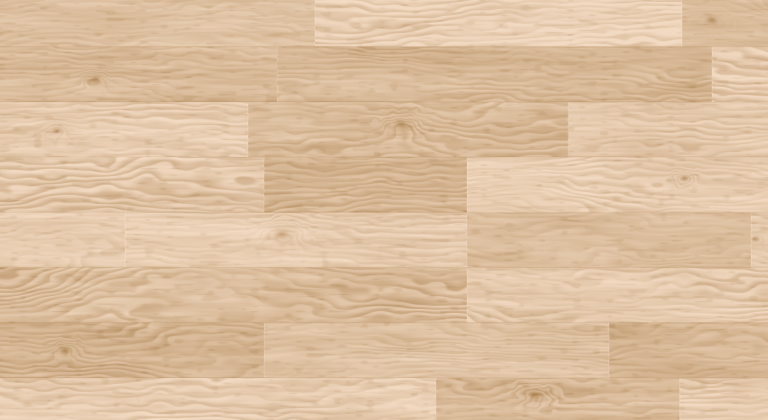
A Shadertoy shader for this texture:

```glsl
// Pale oak strip flooring: staggered planks with wavy grain, pores and knots.

const float ROW = 0.1314; // plank height as a share of the canvas height

// Butt joints of each row from the top, as shares of the width (2 = none)
const vec3 JOINTS[8] = vec3[8](
    vec3(.410, .888, 2.), vec3(.361, .927, 2.), vec3(.323, .740, 2.), vec3(.344, .608, 2.),
    vec3(.163, .608, .978), vec3(.608, 2., 2.), vec3(.344, .793, 2.), vec3(.568, .885, 2.));

// Lightness of the planks in each row
const vec4 TONES[8] = vec4[8](
    vec4(.56, .86, .46, 0.), vec4(.46, .42, .86, 0.), vec4(.78, .45, .72, 0.), vec4(.66, .38, .80, 0.),
    vec4(.82, .78, .48, .75), vec4(.50, .78, 0., 0.), vec4(.40, .60, .38, 0.), vec4(.85, .48, .85, 0.));

float hash(vec2 p) {
    vec3 q = fract(p.xyx * .1031);
    q += dot(q, q.yzx + 33.33);
    return fract((q.x + q.y) * q.z);
}

float noise(vec2 p) {
    vec2 i = floor(p), f = fract(p);
    f = f * f * (3. - 2. * f);
    return mix(mix(hash(i), hash(i + vec2(1, 0)), f.x),
               mix(hash(i + vec2(0, 1)), hash(i + vec2(1, 1)), f.x), f.y);
}

float fbm(vec2 p) {
    float sum = 0., gain = .55;
    for (int i = 0; i < 3; i++) {
        sum += gain * noise(p);
        p = p * 2.1 + 17.3;
        gain *= .5;
    }
    return sum;
}

vec3 woodFloor(vec2 uv, float aspect) {
    // Find the row and the plank
    float down = (1. - uv.y) / ROW + .154;
    int row = clamp(int(floor(down)), 0, 7);
    float across = fract(down);
    vec3 joints = JOINTS[row];
    int plank = int(dot(step(joints, vec3(uv.x)), vec3(1)));
    float left = plank == 0 ? 0. : joints[plank - 1];
    float right = plank == 3 ? 1. : min(joints[plank], 1.);
    vec2 id = vec2(float(row) * 5. + 7., float(plank) * 3. + 11.);
    vec2 shift = vec2(hash(id), hash(id + 31.)) * 80. + 5.;
    vec2 q = vec2(uv.x * aspect, across * ROW);

    // Knot: some planks carry one, and the grain flows around it
    vec2 knot = vec2(mix(left, right, .2 + .6 * hash(id + 53.)) * aspect,
                     ROW * (.3 + .4 * hash(id + 71.)));
    float hasKnot = step(.52, hash(id + 97.));
    float knotSize = mix(.006, .013, hash(id + 113.));
    vec2 toKnot = (q - knot) * vec2(.8, 1.2);
    float knotDist = length(toKnot) * (.75 + .5 * noise(q * 70. + shift)) / knotSize;
    float swirl = hasKnot * exp(-knotDist * knotDist * .1);

    // Growth rings: contours of a stretched, bent field
    float bend = fbm(q * vec2(2., 6.5) + shift);
    float ring = q.y * 58. + bend * mix(5., 13., hash(id + 131.))
               + .9 * noise(q * vec2(22., 55.) + shift) + 3. * swirl;
    float f = fract(ring);
    float line = smoothstep(.1, .8, f) * (1. - smoothstep(.82, 1., f));
    float patches = smoothstep(.2, .75, fbm(q * vec2(4., 14.) + shift.yx));
    float strength = mix(.2, .6, hash(id + 151.)) * mix(.25, 1., patches);

    // Long streaks, fine fibres and short dark pores
    float streak = fbm(q * vec2(4., 48.) + shift) - .48;
    float fibre = noise(q * vec2(16., 210.) + shift) - .5;
    float pore = smoothstep(.68, .92, noise(q * vec2(38., 170.) + shift.yx));

    float shade = TONES[row][plank] + .05 - strength * (line - .36)
                + .5 * streak + .2 * fibre - .22 * pore + .3 * (bend - .48);
    shade -= hasKnot * (.65 * exp(-knotDist * knotDist) + .25 * exp(-knotDist * .7));

    // Seams: faint dark along the rows, faint light at the butt joints
    float rowSeam = min(across, 1. - across) * ROW;
    vec3 gaps = abs(joints - uv.x) * aspect;
    float endSeam = min(gaps.x, min(gaps.y, gaps.z));
    shade -= .22 * (1. - smoothstep(.0005, .0025, rowSeam));
    shade += .15 * (1. - smoothstep(.0005, .0025, endSeam));

    return mix(vec3(.77, .63, .47), vec3(.93, .83, .73), clamp(shade, -.8, 1.12));
}

void mainImage(out vec4 fragColor, in vec2 fragCoord) {
    // Average a 2 by 2 grid of samples to smooth the edges
    vec3 color = vec3(0);
    for (int i = 0; i < 4; i++) {
        vec2 offset = vec2(i % 2, i / 2) * .5 - .25;
        color += woodFloor((fragCoord + offset) / iResolution.xy, iResolution.x / iResolution.y);
    }
    fragColor = vec4(color / 4., 1.);
}
```
